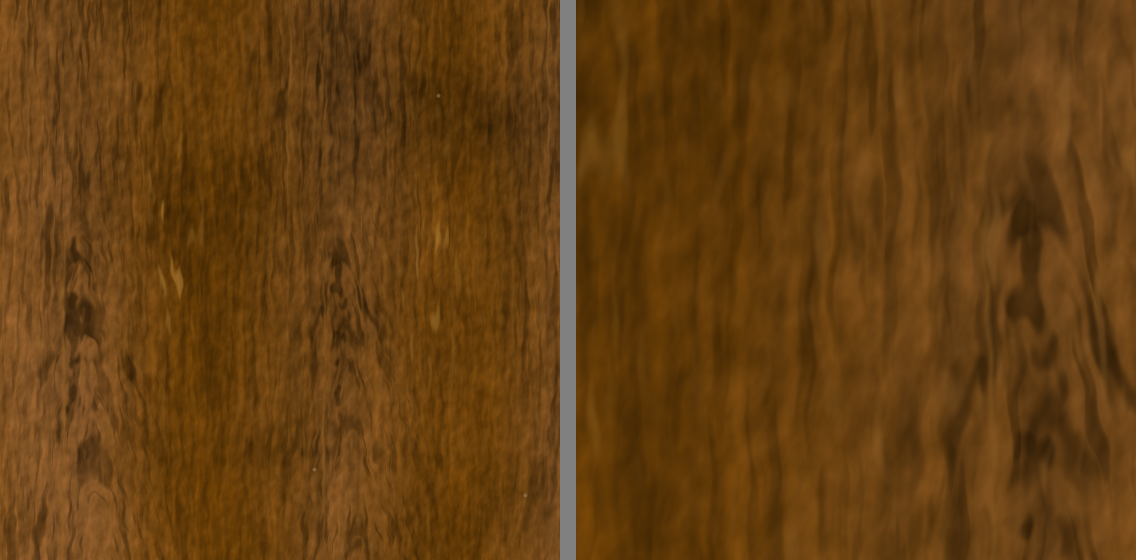
Left: the whole. Right: its middle third, enlarged.
This texture is drawn by a WebGL 2 fragment shader. Its source:

```glsl
#version 300 es
precision highp float;
// Draws a dark, oiled wood veneer with vertical grain and pointed cathedral figures.

uniform vec2 u_resolution;
out vec4 fragColor;

const float FIGURE_PERIOD = 0.465;
const float FIGURE_CENTRE = 0.14;

vec2 hash2(vec2 p) {
    vec3 q = fract(p.xyx * vec3(0.1031, 0.1030, 0.0973));
    q += dot(q, q.yzx + 33.33);
    return fract((q.xx + q.yz) * q.zy);
}

float cornerSlope(vec2 cell, vec2 offset) {
    float angle = 6.2832 * hash2(cell).x;
    return dot(vec2(cos(angle), sin(angle)), offset);
}

// Gradient noise, roughly -1 to 1
float gradientNoise(vec2 p) {
    vec2 i = floor(p), f = p - i;
    vec2 u = f * f * f * (f * (f * 6.0 - 15.0) + 10.0);
    float low = mix(cornerSlope(i, f), cornerSlope(i + vec2(1, 0), f - vec2(1, 0)), u.x);
    float high = mix(cornerSlope(i + vec2(0, 1), f - vec2(0, 1)),
                     cornerSlope(i + vec2(1, 1), f - vec2(1, 1)), u.x);
    return 1.4 * mix(low, high, u.y);
}

float fbm(vec2 p) {
    float sum = 0.0, amplitude = 0.6;
    for (int i = 0; i < 3; i++) {
        sum += amplitude * gradientNoise(p);
        p = p * 2.03 + 17.3;
        amplitude *= 0.5;
    }
    return sum;
}

float bell(float x, float width) {
    return exp(-x * x / (width * width));
}

// Dark elongated marks with ragged edges, 0 to 1
float pores(vec2 p, vec2 frequency, float threshold) {
    float n = gradientNoise(p * frequency) + 0.45 * gradientNoise(p * frequency * 2.3 + 9.1);
    return smoothstep(threshold, threshold + 0.5, n);
}

// Contours that open downwards from a rounded tip
float archContour(vec2 d, float opening) {
    float lean = d.x + 0.06 * d.y;
    return length(vec2(lean, 0.012)) + opening * d.y;
}

// Small pale specks scattered over the sheet
float specks(vec2 p, float radius) {
    float sum = 0.0;
    for (int i = 0; i < 3; i++) {
        vec2 centre = hash2(vec2(float(i) * 7.3 + 2.0, 41.0));
        sum += 1.0 - smoothstep(radius * 0.3, radius, distance(p, centre));
    }
    return sum;
}

void main() {
    vec2 uv = gl_FragCoord.xy / u_resolution;
    vec2 p = uv + vec2(0.009 * fbm(uv * vec2(7.0, 4.0)), 0.0);
    p.x += 0.003 * gradientNoise(uv * vec2(40.0, 30.0));

    // Position relative to the nearest figure
    float dx = mod(p.x - FIGURE_CENTRE + 0.5 * FIGURE_PERIOD, FIGURE_PERIOD) - 0.5 * FIGURE_PERIOD;
    float figured = bell(dx, 0.14);
    float archWidth = 0.04 + 0.2 * max(0.66 - uv.y, 0.0);
    float archZone = bell(dx - 0.02, archWidth) * (1.0 - smoothstep(0.58, 0.7, uv.y));

    // Straight fibres and fine mottling
    float fibre = 0.65 * gradientNoise(p * vec2(75.0, 4.0))
                + 0.6 * gradientNoise(p * vec2(130.0, 14.0) + 5.7);
    float mottle = fbm(mat2(1.0, 0.25, -0.3, 1.0) * uv * vec2(68.0, 38.0));
    float clouds = fbm(uv * vec2(6.0, 3.5) + 3.4);
    float streaks = fbm(p * vec2(26.0, 3.0) + 12.6);

    // Dark pores along the grain, and bent around the arches
    float patches = smoothstep(-0.3, 0.3, gradientNoise(uv * vec2(13.0, 5.0) + 8.2));
    float straightPores = max(pores(p, vec2(52.0, 8.0), 0.15) * patches,
                              0.6 * pores(p + 4.1, vec2(88.0, 8.0), 0.1));
    straightPores *= mix(0.35, 0.95, figured);
    vec2 bent = vec2(archContour(vec2(dx, uv.y - 0.62), 0.16), uv.y);
    bent.x += 0.006 * gradientNoise(uv * vec2(38.0, 26.0) + 2.9)
            + 0.3 * floor(uv.x / FIGURE_PERIOD);
    float archPores = max(pores(bent, vec2(44.0, 8.0), 0.1) * mix(0.4, 1.0, patches),
                          0.6 * pores(bent + 6.3, vec2(85.0, 10.0), 0.1));
    float core = pores(p + 2.7, vec2(44.0, 23.0), 0.05) * bell(dx, 0.036)
               * bell(uv.y - 0.4, 0.2);
    float dark = mix(straightPores, archPores, archZone) + 0.9 * core;

    // Broad light and shade
    float leftGlow = 1.0 - smoothstep(0.0, 0.3, uv.x + 0.14 * uv.y);
    float shade = bell(uv.x - 0.92, 0.2) * bell(uv.y - 0.79, 0.09)
                + 0.8 * bell(uv.x - 0.64, 0.1) * bell(uv.y - 0.84, 0.22)
                + 0.35 * bell(uv.x - 0.4, 0.1) * bell(uv.y - 0.55, 0.3);
    float value = 1.01 + 0.17 * leftGlow - 0.23 * shade + 0.17 * clouds + 0.12 * streaks
                + 0.17 * fibre + 0.2 * mottle + 0.09 * (0.5 - uv.y);
    value *= 1.0 - 0.44 * min(dark, 1.0);

    // Golden wood turning to a greyer brown within the figures
    float rose = clamp(0.7 * figured + 0.6 * leftGlow + 0.3 * clouds + 0.2 * mottle
                     + 0.2 * smoothstep(0.7, 1.0, uv.x) - 0.25 * dark, 0.0, 1.0);
    vec3 colour = mix(vec3(0.402, 0.236, 0.022), vec3(0.455, 0.294, 0.138), rose) * value;

    // Pale seams, split fibres and specks
    float seam = bell(dx + 0.09, 0.0024) * smoothstep(0.55, 0.8, uv.y)
               + bell(dx + 0.026, 0.0024) * (1.0 - smoothstep(0.45, 0.65, uv.y));
    seam *= 0.8 + 0.5 * gradientNoise(uv * vec2(3.0, 14.0));
    float glint = smoothstep(0.25, 0.7, gradientNoise(p * vec2(80.0, 13.0) + 31.0))
                * bell(dx - 0.165, 0.05) * bell(uv.y - 0.55, 0.22);
    float sheen = smoothstep(0.25, 0.8, gradientNoise(p * vec2(95.0, 22.0) + 53.0));
    colour = mix(colour, vec3(0.56, 0.37, 0.14), 0.6 * clamp(seam, 0.0, 1.0));
    colour = mix(colour, vec3(0.56, 0.38, 0.17), 0.4 * sheen * mix(0.3, 1.0, figured));
    colour = mix(colour, vec3(0.66, 0.47, 0.19), 0.75 * glint);
    colour = mix(colour, vec3(0.62, 0.50, 0.36), 0.6 * min(specks(uv, 0.005), 1.0));

    fragColor = vec4(clamp(colour, 0.0, 1.0), 1.0);
}
```
